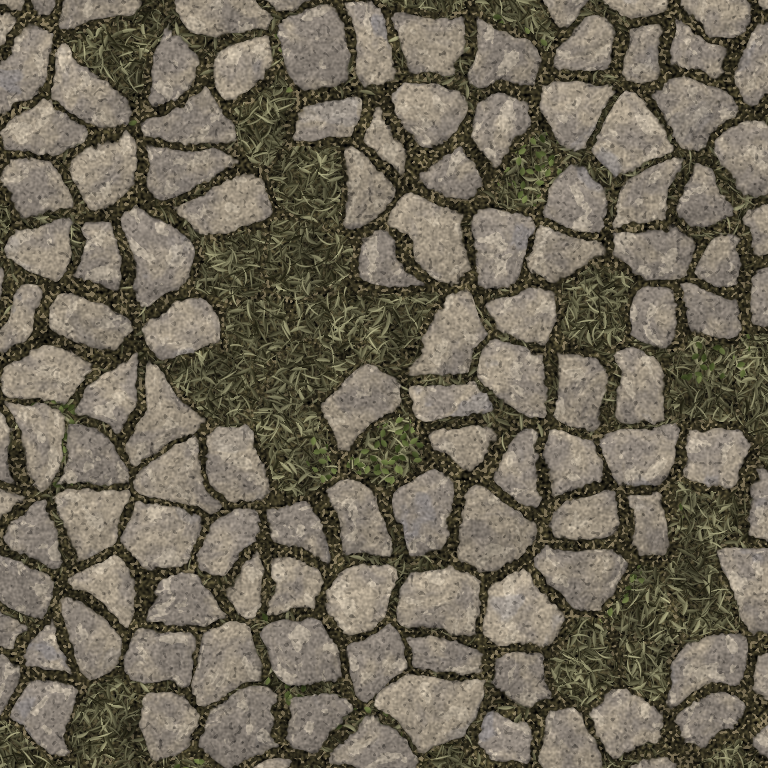
Reproduce this texture procedurally as a Shadertoy shader.

```glsl
#define STONES_ACROSS 11.2
#define JITTER 0.86
#define GAP_MIN 0.025
#define GAP_VARIATION 0.105
#define GRASS_LEVEL 0.34
#define BLADE_SPACING 0.0108
#define GRAIN 0.24
#define DUST vec3(0.605, 0.56, 0.49)
#define WORN vec3(0.505, 0.472, 0.435)
#define CRUST vec3(0.72, 0.675, 0.60)
#define SOIL vec3(0.18, 0.165, 0.11)
#define LIGHT vec2(-0.45, 0.89)

vec2 hash2(vec2 p) {
    vec3 a = fract(vec3(p.xyx) * vec3(0.1031, 0.1030, 0.0973));
    a += dot(a, a.yzx + 33.33);
    return fract((a.xx + a.yz) * a.zy);
}

// Gradient noise, roughly -1 to 1
float noise(vec2 p) {
    vec2 i = floor(p), f = fract(p), u = f * f * (3.0 - 2.0 * f);
    vec2 e = vec2(0.0, 1.0);
    float a = dot(hash2(i) * 2.0 - 1.0, f);
    float b = dot(hash2(i + e.yx) * 2.0 - 1.0, f - e.yx);
    float c = dot(hash2(i + e.xy) * 2.0 - 1.0, f - e.xy);
    float d = dot(hash2(i + e.yy) * 2.0 - 1.0, f - e.yy);
    return 1.5 * mix(mix(a, b, u.x), mix(c, d, u.x), u.y);
}

float fbm(vec2 p) {
    float sum = 0.0, amp = 0.6;
    for (int i = 0; i < 4; i++) {
        sum += amp * noise(p);
        p = mat2(1.6, 1.2, -1.2, 1.6) * p + 7.3;
        amp *= 0.5;
    }
    return sum;
}

vec2 site(vec2 cell) {
    return cell + 0.5 + JITTER * (hash2(cell + 71.0) - 0.5);
}

float smoothMin(float a, float b, float k) {
    float h = max(k - abs(a - b), 0.0) / k;
    return min(a, b) - h * h * k * 0.25;
}

// Rounded distance to the cell border; also gives the cell and offset from its site
float cobble(vec2 p, out vec2 id, out vec2 local) {
    vec2 base = floor(p);
    float nearest = 9.0;
    id = base;
    local = vec2(0.0);
    for (int y = -1; y <= 1; y++)
    for (int x = -1; x <= 1; x++) {
        vec2 cell = base + vec2(x, y), r = p - site(cell);
        if (dot(r, r) < nearest) { nearest = dot(r, r); id = cell; local = r; }
    }
    float border = 1.0;
    for (int y = -2; y <= 2; y++)
    for (int x = -2; x <= 2; x++) {
        if (x == 0 && y == 0) continue;
        vec2 r = p - site(id + vec2(x, y));
        border = smoothMin(border, dot(0.5 * (local + r), normalize(r - local)), 0.1);
    }
    return border;
}

// Scattered curved blades: x = coverage, y = random tone
vec2 blades(vec2 p, float halfLength, float width, float density, float seed, float aa) {
    vec2 base = floor(p), best = vec2(0.0);
    for (int y = -1; y <= 1; y++)
    for (int x = -1; x <= 1; x++) {
        vec2 cell = base + vec2(x, y), h = hash2(cell + seed), k = hash2(cell + seed + 37.0);
        vec2 r = p - cell - h;
        float a = 6.2832 * k.x, s = sin(a), c = cos(a);
        r = vec2(c * r.x + s * r.y, c * r.y - s * r.x);
        r.y += 0.7 * (h.x - 0.5) * r.x * r.x;
        float t = r.x / halfLength;
        float edge = abs(r.y) - width * (1.0 - t * t);
        float cover = (1.0 - smoothstep(-aa, aa, edge)) * step(k.y, density);
        if (cover > best.x) best = vec2(cover, clamp(h.y + 0.25 * r.y / width, 0.0, 1.0));
    }
    return best;
}

vec3 stoneColor(vec2 uv, vec2 p, vec2 id, vec2 local, float depth) {
    vec2 h = hash2(id + 5.0), q = p + 9.0 * h;
    float patches = fbm(q * 2.2);
    vec3 col = mix(WORN, DUST, smoothstep(-0.25, 0.3, patches + 0.5 * (h.x - 0.5)));
    col = mix(col, CRUST, 0.6 * smoothstep(0.17, 0.23, fbm(q * 3.6 + 20.0)));
    col = mix(col, vec3(0.47, 0.46, 0.47), 0.6 * smoothstep(0.2, 0.4, fbm(q * 1.6 + 40.0)) * h.y);
    // Relief: tilt, small bumps and darker rim
    float bump = fbm(q * 4.0) - fbm(q * 4.0 + 0.16 * LIGHT);
    float shade = 1.03 + 0.14 * dot(local, LIGHT) + 0.4 * bump + 0.1 * (h.y - 0.5);
    shade *= mix(0.78, 1.0, smoothstep(0.0, 0.05, depth));
    // Grain and pits
    shade += GRAIN * (noise(uv * 260.0) + 0.45 * noise(uv * 120.0));
    shade -= 0.25 * smoothstep(0.3, 0.5, noise(uv * 165.0 + 3.0));
    return col * shade;
}

vec3 groundColor(vec2 uv, float grass, float pixel) {
    // Soil with pale crumbs
    vec3 col = SOIL * (1.0 + 0.5 * noise(uv * 60.0) + 1.2 * noise(uv * 230.0));
    float crumbs = smoothstep(0.12, 0.35, noise(uv * 205.0 + 8.0) + 0.35 * noise(uv * 45.0));
    col = mix(col, vec3(0.52, 0.47, 0.365), 0.85 * crumbs * (1.0 - 0.7 * grass));
    // Dry grass, from the shaded layer up to the lit one
    for (int i = 0; i < 5; i++) {
        float level = float(i) / 4.0, size = BLADE_SPACING * (0.75 + 0.6 * level);
        float broad = i == 1 || i == 3 ? 0.19 : 0.085;
        vec2 b = blades(uv / size + 13.0 * level, 0.88, broad, grass * 0.72, 11.0 * float(i), 0.8 * pixel / size);
        vec3 blade = mix(vec3(0.12, 0.115, 0.065), vec3(0.62, 0.61, 0.47), b.y * (0.5 + 0.5 * level));
        col = mix(col, blade, b.x);
    }
    // Fresh leaves in clumps
    float clump = smoothstep(0.2, 0.5, noise(uv * 6.5 + 2.0)) * smoothstep(0.1, 0.5, grass);
    vec2 leaf = blades(uv / 0.013, 0.46, 0.27, 0.8 * clump, 91.0, pixel / 0.013);
    col = mix(col, mix(vec3(0.20, 0.24, 0.11), vec3(0.44, 0.48, 0.28), leaf.y), leaf.x);
    return col * (1.0 + 0.25 * noise(uv * 26.0));
}

void mainImage(out vec4 fragColor, in vec2 fragCoord) {
    vec2 uv = fragCoord / iResolution.y;
    float pixel = 1.0 / iResolution.y;
    vec2 p = uv * STONES_ACROSS + 3.0;
    p += 0.2 * vec2(noise(p * 1.3), noise(p * 1.3 + 17.0));
    p += 0.035 * vec2(noise(p * 5.0), noise(p * 5.0 + 31.0));

    vec2 id, local;
    float border = cobble(p, id, local);
    vec2 h = hash2(id + 19.0);
    float depth = border - GAP_MIN - GAP_VARIATION * h.x;
    depth += 0.045 * noise(p * 4.0 + 60.0) + 0.03 * noise(p * 13.0);

    // Some cells hold grass instead of a stone
    float missing = step(GRASS_LEVEL, 0.65 * noise(id * 0.37 + 4.0) + 0.8 * (h.y - 0.5));
    float grass = missing * smoothstep(-0.04, 0.1, border + 0.12 * noise(p * 4.0));
    grass = max(grass, 0.5 * smoothstep(-0.05, 0.5, noise(uv * 7.0 + 50.0)));

    vec3 ground = groundColor(uv, grass, pixel);
    ground *= mix(mix(0.72, 1.05, smoothstep(0.0, 0.05, -depth)), 1.05, missing);
    float aa = 0.9 * pixel * STONES_ACROSS;
    float stone = smoothstep(-aa, aa, depth) * (1.0 - missing);
    vec3 col = mix(ground, stoneColor(uv, p, id, local, depth), stone);
    fragColor = vec4(clamp(col, 0.0, 1.0), 1.0);
}
```
